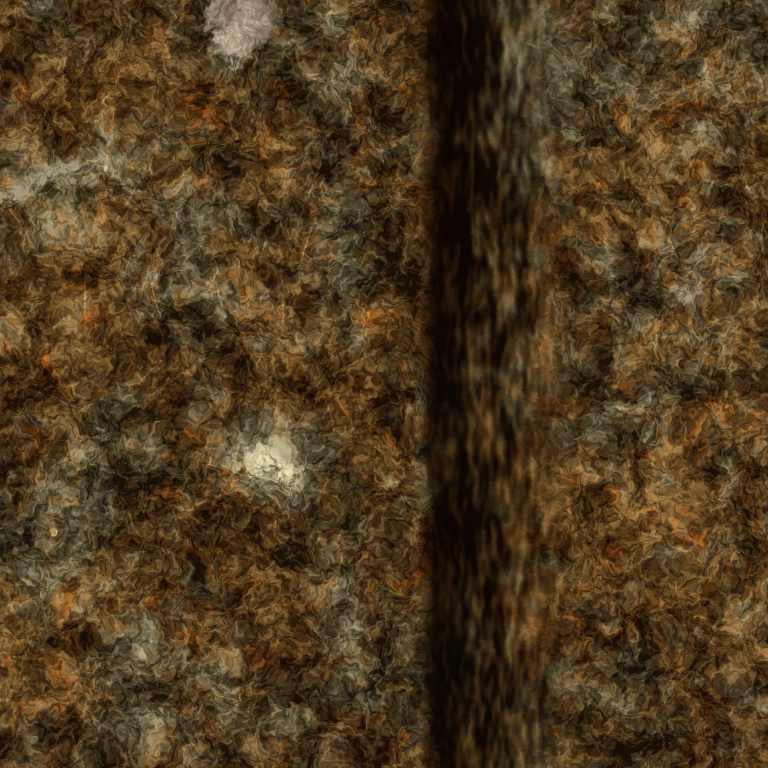
Write a Shadertoy shader that draws this texture.

```glsl
float hash(vec2 p) {
    vec3 q = fract(p.xyx * 0.1031);
    q += dot(q, q.yzx + 33.33);
    return fract((q.x + q.y) * q.z);
}

float cornerSlope(vec2 cell, vec2 offset) {
    float angle = 6.2832 * hash(cell);
    return dot(vec2(cos(angle), sin(angle)), offset);
}

float gradientNoise(vec2 p) {
    vec2 i = floor(p), f = fract(p);
    vec2 u = f * f * f * (f * (f * 6.0 - 15.0) + 10.0);
    vec2 e = vec2(1, 0);
    return mix(mix(cornerSlope(i, f), cornerSlope(i + e, f - e), u.x),
               mix(cornerSlope(i + e.yx, f - e.yx), cornerSlope(i + 1.0, f - 1.0), u.x), u.y);
}

// Octaves scaled so that the contrast stays the same for any gain
float fbm(vec2 p, float gain) {
    float sum = 0.0, power = 0.0, amp = 1.0;
    for (int i = 0; i < 5; i++) {
        sum += amp * gradientNoise(p);
        power += amp * amp;
        amp *= gain;
        p = mat2(1.6, 1.2, -1.2, 1.6) * p + 17.3;
    }
    return sum * inversesqrt(power);
}

// Streaks keep their direction from octave to octave
float streakNoise(vec2 p) {
    return 0.6 * gradientNoise(p * vec2(30, 8)) + 0.7 * gradientNoise(p * vec2(64, 19) + 5.0)
         + 0.6 * gradientNoise(p * vec2(125, 42) + 9.0);
}

float paleSpot(vec2 p, vec2 center, vec2 size) {
    vec2 d = (p - center) / size;
    return exp(-dot(d, d));
}

float scratch(vec2 p, vec2 a, vec2 along) {
    float t = clamp(dot(p - a, along) / dot(along, along), 0.0, 1.0);
    float d = length(p - a - along * t);
    return (1.0 - smoothstep(0.0005, 0.002, d)) * sin(3.1416 * t);
}

void mainImage(out vec4 fragColor, in vec2 fragCoord) {
    vec2 p = fragCoord / iResolution.xy;
    vec2 warp = vec2(fbm(p * 9.0, 0.7), fbm(p * 9.0 + 40.0, 0.7));
    vec2 q = p + 0.025 * warp;

    // Grain, drawn out vertically around the groove
    float broad = fbm(p * 4.0 + 3.0, 0.6);
    float grain = fbm(q * 15.0 + 8.0, 0.95);
    float streaks = streakNoise(p + 0.006 * warp);
    float streaked = smoothstep(0.53, 0.58, p.x) * (1.0 - smoothstep(0.66, 0.78, p.x));
    float texture1 = mix(grain, streaks, 0.8 * streaked);
    float tone = 0.5 + 1.0 * texture1 + 0.38 * broad;

    // Groove: crisp left wall, black core, slow fade to the right
    float x = p.x + 0.014 * warp.x + 0.03 * streaks * streaked;
    float groove = smoothstep(0.545, 0.572, x) * (1.0 - smoothstep(0.59, 0.74, x));
    float core = smoothstep(0.55, 0.57, x) * (1.0 - smoothstep(0.58, 0.66, x));
    float shade = smoothstep(0.47, 0.55, p.x) * (1.0 - smoothstep(0.55, 0.58, p.x));
    tone -= 0.24 * groove + 0.14 * core + 0.12 * shade;

    // Worn light patches with ragged outlines
    vec2 r = p + 0.035 * warp + 0.012 * grain;
    float chalk = smoothstep(0.35, 0.65, paleSpot(r, vec2(0.31, 0.97), vec2(0.065, 0.055)));
    float glow = paleSpot(r, vec2(0.365, 0.40), vec2(0.055, 0.06));
    float glint = paleSpot(r, vec2(0.36, 0.405), vec2(0.035, 0.018));
    float smear = paleSpot(r, vec2(0.06, 0.765 + 0.3 * (p.x - 0.06)), vec2(0.11, 0.026));
    float tan1 = paleSpot(r, vec2(0.872, 0.37), vec2(0.024, 0.07));
    float chip = paleSpot(r, vec2(0.825, 0.472), vec2(0.025, 0.012));
    tone += 0.32 * glow + 0.35 * glint + 0.34 * smear + 0.32 * tan1 + 0.3 * chip;

    // Rusty and grey ramps
    float low = clamp(tone * 2.0, 0.0, 1.0);
    float high = clamp(tone * 2.0 - 1.0, 0.0, 1.3);
    vec3 rust = mix(vec3(0.10, 0.045, 0.01), vec3(0.31, 0.21, 0.085), low)
              + vec3(0.28, 0.23, 0.15) * high;
    vec3 grey = mix(vec3(0.09, 0.065, 0.03), vec3(0.30, 0.265, 0.175), low)
              + vec3(0.26, 0.26, 0.23) * high;
    float hue = fbm(p * 5.0 + 21.0, 0.7) + 0.7 * fbm(q * 26.0 + 60.0, 0.8);
    float greyness = smoothstep(-0.3, 0.55, hue + 0.5 * (glow + smear + chip));
    vec3 color = mix(rust, grey, greyness);

    // Orange stains
    float stain = smoothstep(0.1, 0.5, fbm(q * 18.0 + 90.0, 0.8)) * (1.0 - groove);
    color *= mix(vec3(1), vec3(1.18, 0.93, 0.62), stain * (1.0 - 0.7 * greyness));
    color *= 1.0 - vec3(0.30, 0.34, 0.45) * groove - vec3(0.22, 0.28, 0.3) * core;

    // Chalk, bright flecks and fine scratches
    color = mix(color, vec3(0.62, 0.55, 0.47) + 0.35 * grain, 0.85 * chalk);
    color += vec3(0.32, 0.32, 0.27) * glint * (0.8 + grain);
    float fleck = smoothstep(0.34, 0.6, gradientNoise(q * 75.0 + 13.0));
    color += vec3(0.20, 0.18, 0.14) * fleck * smoothstep(-0.1, 0.4, broad + 0.5 * hue) * (1.0 - groove);
    for (float i = 0.0; i < 14.0; i++) {
        vec2 start = vec2(hash(vec2(i, 3)) * 0.5, hash(vec2(i, 7)));
        float angle = 1.5 + 1.4 * (hash(vec2(i, 11)) - 0.5);
        vec2 along = (0.03 + 0.08 * hash(vec2(i, 19))) * vec2(cos(angle), sin(angle));
        color += vec3(0.17, 0.15, 0.12) * scratch(p + 0.004 * warp, start, along) * (0.7 + grain);
    }

    fragColor = vec4(clamp(color, 0.0, 1.0), 1);
}
```
